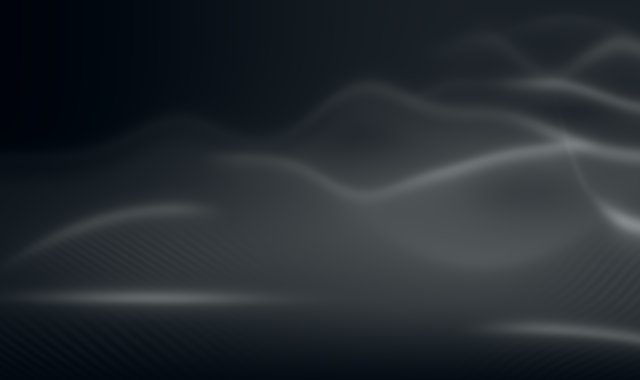
A Shadertoy shader for this background:

```glsl
float bump(float x, float centre, float width) {
    float t = (x - centre) / width;
    return exp(-t * t);
}

float cloud(vec2 p, vec2 centre, vec2 radius) {
    vec2 t = (p - centre) / radius;
    return exp(-dot(t, t));
}

// Glowing crest: crisp upper side, softer lower side with a faint tail
float crest(float y, float height, float above, float below) {
    float d = y - height;
    float core = bump(d, 0.0, d > 0.0 ? above : below);
    float tail = bump(d, 0.0, d > 0.0 ? above * 2.0 : below * 2.8);
    return 0.7 * core + 0.3 * tail;
}

// Height of the long main ridge
float mainRidge(float x) {
    return 0.585 + 0.1 * bump(x, 0.28, 0.1)
                 + 0.175 * bump(x, 0.566, 0.11)
                 + 0.11 * bump(x, 0.77, 0.13);
}

float hazeLight(vec2 p) {
    float light = mix(-0.02, 0.1, smoothstep(-0.05, 0.75, p.x));
    light += 0.07 * smoothstep(-0.03, 0.1, mainRidge(p.x) - p.y);
    light += 0.12 * cloud(p, vec2(0.66, 0.41), vec2(0.35, 0.21));
    light += 0.07 * cloud(p, vec2(0.22, 0.32), vec2(0.22, 0.14));
    light += 0.03 * cloud(p, vec2(0.95, 0.6), vec2(0.25, 0.25));
    // Dark hollows between the crests
    light -= 0.05 * cloud(p, vec2(0.56, 0.64), vec2(0.09, 0.07));
    light -= 0.05 * cloud(p, vec2(0.81, 0.49), vec2(0.09, 0.07));
    light -= 0.03 * cloud(p, vec2(0.9, 0.71), vec2(0.08, 0.03));
    return light;
}

float upperCrests(vec2 p) {
    float x = p.x;
    float gain = 0.035 + 0.05 * smoothstep(0.4, 0.65, x) + 0.13 * smoothstep(0.76, 0.92, x);
    float light = gain * crest(p.y, mainRidge(x), 0.022, 0.024);

    float shoulder = 0.78 - 0.065 * smoothstep(0.86, 1.02, x) - 0.045 * smoothstep(0.72, 0.62, x);
    gain = 0.03 * smoothstep(0.6, 0.7, x) + 0.14 * smoothstep(0.75, 0.87, x);
    light += gain * crest(p.y, shoulder, 0.017, 0.02);

    float wave = 0.86 + 0.04 * bump(x, 0.755, 0.05) - 0.06 * bump(x, 0.86, 0.05)
                      + 0.025 * bump(x, 0.97, 0.04);
    gain = 0.045 * smoothstep(0.62, 0.78, x) + 0.09 * smoothstep(0.86, 0.97, x);
    light += gain * crest(p.y, wave, 0.024, 0.028);

    float arch = 0.95 - 4.0 * (x - 0.885) * (x - 0.885);
    return light + 0.035 * bump(x, 0.885, 0.1) * crest(p.y, arch, 0.015, 0.03);
}

float middleCrests(vec2 p) {
    float x = p.x;
    float saddle = 0.585 - 0.095 * bump(x, 0.565, 0.085) - 0.03 * bump(x, 0.68, 0.08)
                         + 0.03 * smoothstep(0.7, 0.92, x);
    float gain = 0.08 * smoothstep(0.3, 0.39, x) + 0.1 * smoothstep(0.58, 0.72, x);
    gain *= smoothstep(0.95, 0.86, x);
    float light = gain * crest(p.y, saddle, 0.017, 0.024);

    float hill = 0.45 - 2.0 * (x - 0.28) * (x - 0.28);
    gain = 0.13 * smoothstep(-0.05, 0.16, x) * smoothstep(0.37, 0.26, x);
    light += gain * crest(p.y, hill, 0.018, 0.022);

    float valley = 0.31 + 3.5 * (x - 0.755) * (x - 0.755);
    light += 0.05 * bump(x, 0.77, 0.15) * crest(p.y, valley, 0.05, 0.025);

    float slope = 0.385 + 0.175 * exp(-(x - 0.9) / 0.045);
    gain = 0.04 * smoothstep(0.86, 0.91, x) + 0.24 * smoothstep(0.92, 0.98, x);
    return light + gain * crest(p.y, slope, 0.023, 0.025);
}

float lowerCrests(vec2 p) {
    float left = bump(p.x, 0.23, 0.17) * crest(p.y, 0.217 - 0.01 * p.x, 0.02, 0.016);
    float bend = 0.135 - 0.7 * (p.x - 0.8) * (p.x - 0.8);
    float right = smoothstep(0.7, 0.87, p.x) * crest(p.y, bend, 0.02, 0.016);
    return 0.24 * left + 0.2 * right;
}

// Fine slanted ripples on the lower slopes
float ripples(vec2 p) {
    float lean = p.x < 0.55 ? 38.0 : -38.0;
    float phase = 45.0 * p.x + lean * p.y + 0.8 * sin(9.0 * p.x + 14.0 * p.y);
    float mask = cloud(p, vec2(0.22, 0.33), vec2(0.15, 0.06))
               + cloud(p, vec2(0.12, 0.09), vec2(0.22, 0.07))
               + cloud(p, vec2(0.98, 0.25), vec2(0.1, 0.09))
               + 0.6 * cloud(p, vec2(0.88, 0.05), vec2(0.14, 0.05));
    return 0.012 * mask * sin(6.2832 * phase);
}

void mainImage(out vec4 fragColor, in vec2 fragCoord) {
    vec2 p = fragCoord / iResolution.xy;
    float light = hazeLight(p) * smoothstep(-0.06, 0.22, p.y);
    light += upperCrests(p) + middleCrests(p) + lowerCrests(p) + ripples(p);

    // Shadows lean blue, highlights turn neutral
    vec3 tint = mix(vec3(0.0, 0.03, 0.06), vec3(0.0, 0.02, 0.03), clamp(light / 0.25, 0.0, 1.0));
    fragColor = vec4(clamp(light + tint, 0.0, 1.0), 1.0);
}
```
